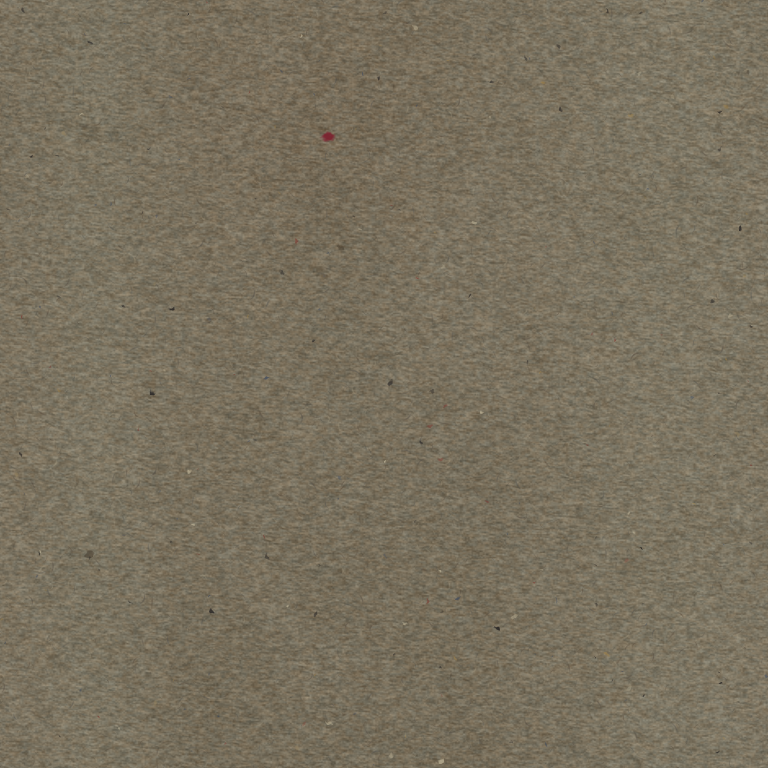
Give the GLSL for this texture, as a three.js fragment shader.

```glsl
// Grey-brown recycled board: very fine, wavy, mostly horizontal pulp grain made
// of stretched value noise, under soft uneven shading. Grids of randomly turned
// ellipses then scatter fibres, dark specks, pale chips and coloured bits.
varying vec2 vUv;

vec3 hash3(vec2 p) {
  vec3 q = fract(vec3(p.xyx) * vec3(0.1031, 0.1030, 0.0973));
  q += dot(q, q.yxz + 33.33);
  return fract((q.xxy + q.yzz) * q.zyx);
}

float noise(vec2 p) {
  vec2 cell = floor(p);
  vec2 f = fract(p);
  f = f * f * (3.0 - 2.0 * f);
  float low = mix(hash3(cell).x, hash3(cell + vec2(1.0, 0.0)).x, f.x);
  float high = mix(hash3(cell + vec2(0.0, 1.0)).x, hash3(cell + 1.0).x, f.x);
  return mix(low, high, f.y);
}

// Noise centred on zero
float grain(vec2 p) {
  return noise(p) - 0.5;
}

// Scattered ellipses: x is the coverage, y a random value for each fleck
vec2 flecks(vec2 p, float cells, float share, float size, float aspect, float seed) {
  vec2 result = vec2(0.0);
  for (int j = -1; j <= 1; j++) {
    for (int i = -1; i <= 1; i++) {
      vec2 cell = floor(p * cells) + vec2(float(i), float(j));
      vec3 place = hash3(cell + seed);
      vec3 form = hash3(cell + seed + 57.0);
      if (place.z > share) continue;
      vec2 d = p - (cell + place.xy) / cells;
      float angle = form.x * 6.2832;
      float c = cos(angle);
      float s = sin(angle);
      d = vec2(c * d.x + s * d.y, c * d.y - s * d.x);
      float reach = size * mix(0.4, 1.0, form.y * form.y * form.y);
      d.y += (form.z - 0.5) * d.x * d.x / reach * 0.7;
      float inside = (1.0 - length(d * vec2(1.0, aspect)) / reach) * reach / aspect;
      float cover = smoothstep(-0.0008, 0.0010, inside) * mix(0.4, 1.0, form.z);
      if (cover > result.x) result = vec2(cover, fract(form.y * 7.0 + form.x));
    }
  }
  return result;
}

// Blue, red or ochre, chosen by a random value
vec3 dyeColour(float pick) {
  vec3 blue = vec3(0.22, 0.27, 0.36);
  vec3 red = vec3(0.48, 0.20, 0.17);
  vec3 ochre = vec3(0.62, 0.50, 0.27);
  return mix(mix(blue, red, step(0.55, pick)), ochre, step(0.8, pick));
}

void main() {
  vec2 uv = vUv;

  // Broad shading: pale side bands, a brown patch above, a darker lower middle
  vec3 colour = vec3(0.477, 0.442, 0.369);
  float bands = exp(-pow((uv.x - 0.12) / 0.07, 2.0)) + exp(-pow((uv.x - 0.88) / 0.14, 2.0));
  colour += vec3(0.013, 0.018, 0.018) * bands;
  colour -= vec3(0.014, 0.022, 0.024) * exp(-dot(uv - vec2(0.41, 0.83), uv - vec2(0.41, 0.83)) * 35.0);
  colour -= 0.016 * exp(-pow((uv.x - 0.45) / 0.3, 2.0)) * (1.0 - smoothstep(0.0, 0.7, uv.y));
  colour += 0.016 * grain(uv * 7.0 + 3.0) + 0.012 * grain(uv * 30.0 + 9.0);

  // Pulp grain, bent by slow waves so that the streaks wander
  vec2 wavy = uv + vec2(0.0, 0.004 * grain(uv * vec2(50.0, 60.0)) + 0.05 * uv.x);
  float pulp = 0.085 * grain(wavy * vec2(125.0, 390.0));
  pulp += 0.085 * grain(wavy * vec2(230.0, 470.0) + 41.0);
  pulp += 0.070 * grain(uv * vec2(470.0, 500.0) + 17.0);
  pulp += 0.030 * grain(uv * vec2(110.0, 160.0) + 5.0);
  colour += pulp * vec3(1.0, 0.98, 0.92);

  // Warm and cool tints of the mixed fibres
  float tint = grain(wavy * vec2(210.0, 360.0) + 83.0) + 0.45 * grain(uv * vec2(90.0, 130.0) + 29.0);
  colour += tint * vec3(-0.022, 0.008, 0.030);

  // Ragged outline for everything scattered on top
  vec2 ragged = uv + 0.003 * vec2(grain(uv * 300.0), grain(uv * 300.0 + 60.0));

  // Faint thin fibres, dark and pale
  vec2 fleck = flecks(uv, 60.0, 0.45, 0.0065, 6.0, 11.0);
  colour = mix(colour, mix(vec3(0.31, 0.25, 0.20), vec3(0.30, 0.31, 0.31), fleck.y), 0.45 * fleck.x);
  fleck = flecks(uv, 56.0, 0.3, 0.005, 4.5, 131.0);
  colour = mix(colour, vec3(0.64, 0.60, 0.50), 0.4 * fleck.x);

  // Blurred stains and pale chips
  fleck = flecks(ragged, 8.0, 0.16, 0.0075, 1.4, 211.0);
  colour = mix(colour, mix(vec3(0.24, 0.20, 0.15), vec3(0.58, 0.51, 0.37), step(0.5, fleck.y)), 0.6 * fleck.x);
  fleck = flecks(ragged, 13.0, 0.17, 0.0050, 1.6, 307.0);
  colour = mix(colour, vec3(0.73, 0.69, 0.58), 0.8 * fleck.x);

  // Small dyed bits and near-black specks
  fleck = flecks(ragged, 24.0, 0.2, 0.0036, 1.8, 401.0);
  colour = mix(colour, dyeColour(fleck.y), 0.65 * fleck.x);
  fleck = flecks(ragged, 17.0, 0.24, 0.0042, 1.9, 503.0);
  colour = mix(colour, vec3(0.15, 0.14, 0.14), 0.85 * fleck.x);

  // One larger crimson scrap
  float scrap = length((ragged - vec2(0.427, 0.822)) * vec2(1.0, 1.6)) - 0.0085;
  colour = mix(colour, vec3(0.49, 0.11, 0.17), 0.85 * (1.0 - smoothstep(-0.004, 0.003, scrap)));

  gl_FragColor = vec4(colour, 1.0);
}
```
